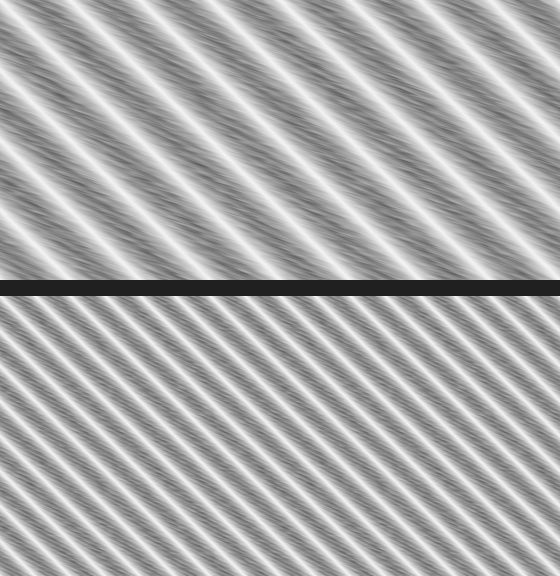
Top, the tile; bottom, the same tile 2 across and 2 down.
A Shadertoy shader for this pattern:

```glsl
// Brushed grey folds: bright, sharp diagonal ridges with soft dark valleys between.
// Each fold is a rectified sine; the valleys carry finer slanted bands and
// short streaks of sheared gradient noise that wraps at the canvas edges.

const float PI = 3.14159265;
const vec2 FOLDS = vec2(8.0, 4.0);      // ridges across and down
const vec2 BANDS = vec2(32.0, 32.0);    // fine bands across and down
const float RIDGE_GREY = 0.97;
const float FOLD_DEPTH = 0.46;
const float BAND_DEPTH = 0.055;
const float STREAK_DEPTH = 0.13;

// Unit gradient for a lattice corner
vec2 gradientAt(vec2 cell, float seed) {
    vec3 p = fract(vec3(cell.xyx + seed) * vec3(0.1031, 0.1030, 0.0973));
    p += dot(p, p.yzx + 33.33);
    float angle = 2.0 * PI * fract((p.x + p.y) * p.z);
    return vec2(cos(angle), sin(angle));
}

// Wrap a corner of a lattice whose rows drop by "shear" cells per canvas width
vec2 wrapCell(vec2 cell, vec2 count, float shear) {
    float turns = floor((cell.x + 0.5) / count.x);
    cell -= turns * vec2(count.x, shear);
    return vec2(cell.x, mod(cell.y, count.y));
}

float cornerNoise(vec2 cell, vec2 offset, vec2 count, float shear, float seed) {
    return dot(gradientAt(wrapCell(cell, count, shear), seed), offset);
}

// Tiling gradient noise, stretched along the sheared rows
float streakNoise(vec2 uv, vec2 count, float shear, float seed) {
    vec2 p = uv * count + vec2(0.0, uv.x * shear);
    vec2 cell = floor(p);
    vec2 f = p - cell;
    vec2 blend = f * f * f * (f * (f * 6.0 - 15.0) + 10.0);
    vec2 e = vec2(1.0, 0.0);
    float low = mix(cornerNoise(cell, f, count, shear, seed),
                    cornerNoise(cell + e.xy, f - e.xy, count, shear, seed), blend.x);
    float high = mix(cornerNoise(cell + e.yx, f - e.yx, count, shear, seed),
                     cornerNoise(cell + e.xx, f - e.xx, count, shear, seed), blend.x);
    return mix(low, high, blend.y);
}

// 0 on a ridge, 1 in the middle of a valley; the crease is slightly rounded
float foldValley(vec2 uv, vec2 count, float softness) {
    float s = sin(PI * dot(uv, count));
    return sqrt(s * s + softness * softness);
}

void mainImage(out vec4 fragColor, in vec2 fragCoord) {
    vec2 uv = fragCoord / iResolution.xy;

    // Large folds
    float pixelPhase = FOLDS.y / iResolution.y;
    float valley = foldValley(uv, FOLDS, max(0.04, PI * pixelPhase));

    // Fine bands and brushed streaks, fading out towards the ridges
    float streak = streakNoise(uv, vec2(24.0, 128.0), 80.0, 3.0)
                 + 0.6 * streakNoise(uv, vec2(40.0, 192.0), 120.0, 17.0);
    float band = cos(2.0 * PI * dot(uv, BANDS) + 0.9 * streak);
    float detail = BAND_DEPTH * band + STREAK_DEPTH * streak;

    float grey = RIDGE_GREY - FOLD_DEPTH * valley + detail * valley;
    fragColor = vec4(vec3(clamp(grey, 0.0, 1.0)), 1.0);
}
```
